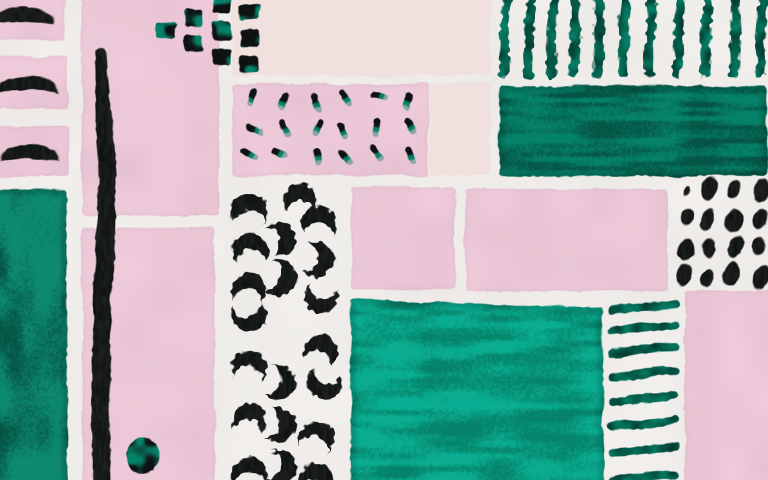
Write a Shadertoy shader that draws this pattern.

```glsl
// Hand-painted collage of pink and green blocks with black crescents, dabs and brush stripes.

const vec3 INK = vec3(.06, .07, .07);
const vec3 PINK = vec3(.92, .78, .84);
const vec3 DEEP = vec3(.02, .33, .27);
const vec3 GREEN = vec3(.02, .51, .41);
const vec3 TEAL = vec3(.04, .68, .57);
float pixel;

float hash(vec2 p) {
    vec3 q = fract(vec3(p.xyx) * .1031);
    q += dot(q, q.yzx + 33.33);
    return fract((q.x + q.y) * q.z);
}

float noise(vec2 p) {
    vec2 i = floor(p), f = fract(p);
    f = f * f * (3. - 2. * f);
    return mix(mix(hash(i), hash(i + vec2(1, 0)), f.x),
               mix(hash(i + vec2(0, 1)), hash(i + 1.), f.x), f.y);
}

float box(vec2 p, vec2 lo, vec2 hi) {
    vec2 q = max(lo - p, p - hi) + .03;
    return length(max(q, 0.)) + min(max(q.x, q.y), 0.) - .03;
}

float ellipse(vec2 p, vec2 r) { return (length(p / r) - 1.) * min(r.x, r.y); }

float capsule(vec2 p, vec2 a, vec2 b) {
    vec2 ab = b - a;
    return length(p - a - ab * clamp(dot(p - a, ab) / dot(ab, ab), 0., 1.));
}

vec2 turn(vec2 p, float a) { return mat2(cos(a), -sin(a), sin(a), cos(a)) * p; }

// Moon with its bulge upward before turning.
float crescent(vec2 p, float a) {
    p = turn(p, a) - vec2(0, .07);
    return max(length(p) - .175, .15 - length(p - vec2(0, .13)));
}

void paint(inout vec3 col, vec3 ink, float d) {
    col = mix(col, ink, smoothstep(pixel, -pixel, d));
}

// Streaky wash with a darker rim.
vec3 wash(vec2 p, vec3 low, vec3 high, vec2 grain, float d) {
    float t = .6 * noise(p * grain) + .4 * noise(p * 3.) + .25 * (noise(p * 45.) - .5);
    return mix(low, high, smoothstep(.1, .75, t)) * (1. - .18 * smoothstep(-.1, 0., d));
}

void mainImage(out vec4 fragColor, in vec2 fragCoord) {
    // Canvas is 7.68 by 4.8 units, measured downward from the top.
    vec2 p = vec2(fragCoord.x, iResolution.y - fragCoord.y) * 4.8 / iResolution.y;
    pixel = 4.8 / iResolution.y;
    vec2 rough = vec2(noise(p * 24.), noise(p * 24. + 70.)) - .5;
    vec2 w = p + .035 * (vec2(noise(p * 5.), noise(p * 5. + 40.)) - .5) + .015 * rough;
    vec3 col = vec3(.95, .94, .93) - .025 * noise(p * 2.);

    // Pale and full pink blocks
    float d = min(box(w, vec2(2.33, -.2), vec2(4.9, .76)), box(w, vec2(4.29, .84), vec2(4.9, 1.75)));
    paint(col, vec3(.94, .88, .87), d);
    d = min(box(w, vec2(.82, -.2), vec2(2.19, 2.16)), box(w, vec2(.82, 2.28), vec2(2.15, 5)));
    d = min(d, box(w, vec2(2.32, .84), vec2(4.28, 1.76)));
    d = min(d, box(w, vec2(3.51, 1.87), vec2(4.55, 2.9)));
    d = min(d, box(w, vec2(4.65, 1.89), vec2(6.67, 2.91)));
    d = min(d, box(w, vec2(6.85, 2.91), vec2(8, 5)));
    for (float j = 0.; j < 3.; j++)
        d = min(d, box(w, vec2(-.2, -.12 + .69 * j), vec2(.65 + .025 * j, .41 + .68 * j)));
    paint(col, PINK + .035 * (noise(p * 3.) - .5) - .02 * smoothstep(-.05, 0., d), d);

    // Green blocks
    d = box(w, vec2(-.2, 1.9), vec2(.67, 5));
    paint(col, wash(p, DEEP, GREEN + .03, vec2(7, 3), d), d);
    d = box(w, vec2(4.99, .86), vec2(7.67, 1.76));
    paint(col, wash(p, DEEP, GREEN, vec2(2, 22), d), d);
    d = box(w - vec2(0, .03 * (w.x - 3.5)), vec2(3.51, 3.), vec2(6.03, 5));
    paint(col, wash(p, GREEN, TEAL, vec2(2, 16), d), d);

    // Green brush stripes, upright and level
    float stripes = 1e3;
    for (float i = 0.; i < 11.; i++) {
        float x = 4.985 + .257 * i + .045 * cos(i * .628);
        stripes = min(stripes, capsule(w + rough * .03, vec2(x + .03, -.1), vec2(x, .73)) - .047);
    }
    for (float i = 0.; i < 8.; i++) {
        float y = 3.07 + .205 * i + .0055 * i * i;
        float taper = .045 - .06 * pow(abs(p.x - 6.4), 2.);
        stripes = min(stripes, capsule(w, vec2(6.12, y + .03), vec2(6.76, y - .03)) - taper);
    }
    paint(col, mix(DEEP * .7, GREEN, noise(p * 11.)), stripes);

    // Fan of square dabs and the round blot
    float dabs = length(w - vec2(1.43, 4.56)) - .175;
    for (float c = 0.; c < 4.; c++) {
        float n = min(c + 1., 3.);
        for (float j = 0.; j < n; j++) {
            vec2 at = vec2(1.66 + .28 * c, .31 + (j - .5 * (n - 1.)) * .26 + .07 * step(3., c));
            dabs = min(dabs, box(w - at, vec2(-.095, -.085), vec2(.095, .085)));
        }
    }
    paint(col, mix(INK, GREEN, smoothstep(.35, .85, noise(p * 10.))), dabs);

    // Confetti dashes: dark, green, then a faded tip
    for (float k = 0.; k < 18.; k++) {
        vec2 cell = vec2(mod(k, 6.), floor(k / 6.));
        vec2 at = vec2(2.52, 1.) + cell * vec2(.312, .28);
        at += .07 * (vec2(hash(cell + 3.), hash(cell + 9.)) - .5);
        vec2 q = turn(w - at, .8 - 2.2 * hash(cell + 17.));
        vec3 dye = mix(INK, GREEN, smoothstep(-.02, .02, q.y));
        dye = mix(dye, vec3(.55, .65, .66), smoothstep(.03, .06, q.y));
        paint(col, dye, capsule(q, vec2(0, -.06), vec2(0, .06)) - .032);
    }

    // Black shapes: long bar, half moons, seeds, crescents
    float bend = 1.01 + .06 * exp(-pow((p.y - 1.9) / .9, 2.));
    float black = capsule(w, vec2(bend, .52), vec2(bend, 5)) - mix(.055, .09, smoothstep(.5, 1.8, p.y));
    for (float j = 0.; j < 3.; j++) {
        vec2 q = w - vec2(.25 + .025 * j, .22 + .685 * j);
        black = min(black, max(ellipse(q, vec2(.3, .15)), q.y + .01 - .4 * q.x * q.x));
    }
    for (float k = 0.; k < 16.; k++) {
        vec2 cell = vec2(mod(k, 4.), floor(k / 4.));
        vec2 at = vec2(6.85, 1.9) + cell * vec2(.245, .285);
        at += .06 * (vec2(hash(cell + 5.), hash(cell + 21.)) - .5);
        float size = k < 1. ? .45 : .8 + .4 * hash(cell + 31.);
        black = min(black, ellipse(turn(w - at, .3), vec2(.07, .105) * size));
    }
    vec2 r = w + .03 * rough;
    for (float j = 0.; j < 7.; j++) {
        float left = 2.05 + .39 * j + .28 * smoothstep(4., 6., j);
        black = min(black, crescent(r - vec2(2.5, left), j == 3. ? 3. : .35 * hash(vec2(j, 4)) - .1));
        float right = j < 3. ? 1.7 * j : (j == 4. ? 3.4 : .3);
        black = min(black, crescent(r - vec2(3.2 + .06 * (hash(vec2(j, 8)) - .5), 2.17 + .43 * j), right));
        vec2 middle = vec2(j < 1. ? 3. : 2.85, 1.95 + .42 * j + .64 * step(3., j));
        black = min(black, crescent(r - middle, j < 1. ? 0. : 1.3 + .5 * step(2., j)));
    }
    paint(col, INK + .06 * noise(p * vec2(40, 12)), black);

    fragColor = vec4(col, 1);
}
```
